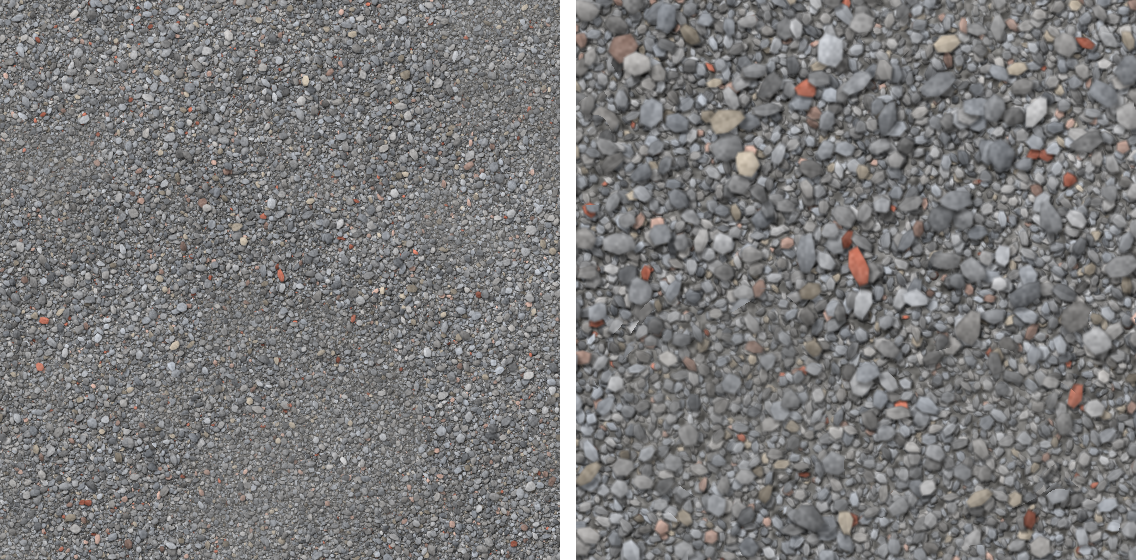
Left: the whole. Right: its middle third, enlarged.
A three.js fragment shader for this texture:

```glsl
// Fine grey crushed gravel: angular chips of mixed size over dark sandy grit.
varying vec2 vUv;

float hash1(vec2 p) {
  vec3 q = fract(vec3(p.xyx) * 0.1031);
  q += dot(q, q.yzx + 33.33);
  return fract((q.x + q.y) * q.z);
}

vec4 hash4(vec2 p) {
  vec4 q = fract(vec4(p.xyxy) * vec4(0.1031, 0.1030, 0.0973, 0.1099));
  q += dot(q, q.wzxy + 33.33);
  return fract((q.xxyz + q.yzzw) * q.zywx);
}

float valueNoise(vec2 p) {
  vec2 cell = floor(p);
  vec2 f = fract(p);
  f = f * f * (3.0 - 2.0 * f);
  float low = mix(hash1(cell), hash1(cell + vec2(1.0, 0.0)), f.x);
  float high = mix(hash1(cell + vec2(0.0, 1.0)), hash1(cell + vec2(1.0)), f.x);
  return mix(low, high, f.y);
}

float patchNoise(vec2 p) {
  return 0.5 * valueNoise(p) + 0.3 * valueNoise(p * 2.1 + 17.0) + 0.2 * valueNoise(p * 4.3 + 41.0);
}

// Rounded six-sided chip with uneven sides
float chipDistance(vec2 p, float radius, vec4 shape) {
  float polygon = -1.0;
  for (int k = 0; k < 6; k++) {
    float side = float(k);
    float uneven = fract(shape.x * 7.3 + side * 0.618 + shape.y * side * 3.1);
    float angle = side * 1.047 + 0.5 * (uneven - 0.5);
    polygon = max(polygon, dot(p, vec2(cos(angle), sin(angle))) - radius * (0.72 + 0.36 * uneven));
  }
  return mix(polygon, length(p) - radius, 0.25);
}

// Mostly cool greys, with some cream, pink and rare rust
vec3 chipColor(float tone, float kind, float warmth) {
  vec3 tint = mix(vec3(0.965, 0.995, 1.04), vec3(1.015, 1.0, 0.985), warmth);
  if (kind > 0.92) tint = vec3(1.07, 1.01, 0.92);
  if (kind > 0.965) tint = vec3(1.16, 0.98, 0.91);
  if (kind > 0.993) tint = vec3(1.2, 0.74, 0.62);
  return tone * tint;
}

// One scattered layer of chips, drawn over the ground below
vec3 layChips(vec3 ground, vec2 uv, float scale, float presence, float seed) {
  vec2 p = uv * scale;
  vec2 home = floor(p);
  float blur = 0.0011 * scale;
  for (int j = -1; j <= 1; j++) {
    for (int i = -1; i <= 1; i++) {
      vec2 cell = home + vec2(float(i), float(j));
      vec4 place = hash4(cell + seed);
      vec4 shape = hash4(cell + seed + 311.7);
      vec4 look = hash4(cell + seed + 737.3);
      vec2 offset = p - cell - place.xy;
      if (place.z > presence || dot(offset, offset) > 1.0) continue;

      float turn = 6.2832 * place.w;
      mat2 spin = mat2(cos(turn), sin(turn), -sin(turn), cos(turn));
      vec2 stretch = vec2(1.0 - 0.22 * shape.z, 1.0 + 0.5 * shape.z);
      float radius = 0.34 + 0.15 * shape.w;
      vec2 local = spin * offset * stretch;
      vec2 shadowLocal = spin * (offset + vec2(-0.06, 0.1)) * stretch;
      float d = chipDistance(local, radius, shape);
      float shadow = chipDistance(shadowLocal, radius, shape);
      ground *= mix(0.62, 1.0, smoothstep(-0.06, 0.16, shadow));

      // Light from the upper left, a split facet and a worn rim
      float tone = 0.575 + 0.42 * (0.5 * (look.x + look.y) - 0.5);
      tone += 0.09 * dot(offset, vec2(-0.5, 0.85)) / radius;
      tone += 0.05 * (smoothstep(-0.08, 0.08, local.y + 0.4 * (shape.x - 0.5)) - 0.5);
      tone -= 0.05 * smoothstep(-0.12, 0.0, d);
      vec3 chip = chipColor(tone, look.z, look.w);
      ground = mix(ground, chip, 1.0 - smoothstep(-blur, blur, d));
    }
  }
  return ground;
}

void main() {
  float dusty = smoothstep(0.46, 0.72, patchNoise(vUv * 7.0 + 5.0));
  float broad = patchNoise(vUv * 5.0 + 60.0) - 0.5;

  // Sandy grit in the gaps
  float grit = valueNoise(vUv * 330.0);
  vec3 color = vec3(0.43, 0.425, 0.415) + 0.3 * (grit - 0.5);

  // Chips from fine to coarse; dusty patches keep fewer coarse ones
  for (int i = 0; i < 5; i++) {
    float level = float(i);
    float scale = 215.0 * pow(0.7, level);
    float presence = 0.95 - 0.045 * level * level - 0.08 * level * dusty;
    color = layChips(color, vUv, scale, presence, 53.0 * level + 9.0);
  }

  // Mineral speckle, dust and slow changes of brightness
  float speckle = valueNoise(vUv * 290.0 + 13.0) + valueNoise(vUv * 470.0 + 71.0) - 1.0;
  color += 0.085 * speckle;
  color = mix(color, vec3(0.51, 0.505, 0.495) + 0.18 * (grit - 0.5), 0.22 * dusty);
  color += 0.1 * broad;
  gl_FragColor = vec4(clamp(color, 0.0, 1.0), 1.0);
}
```
